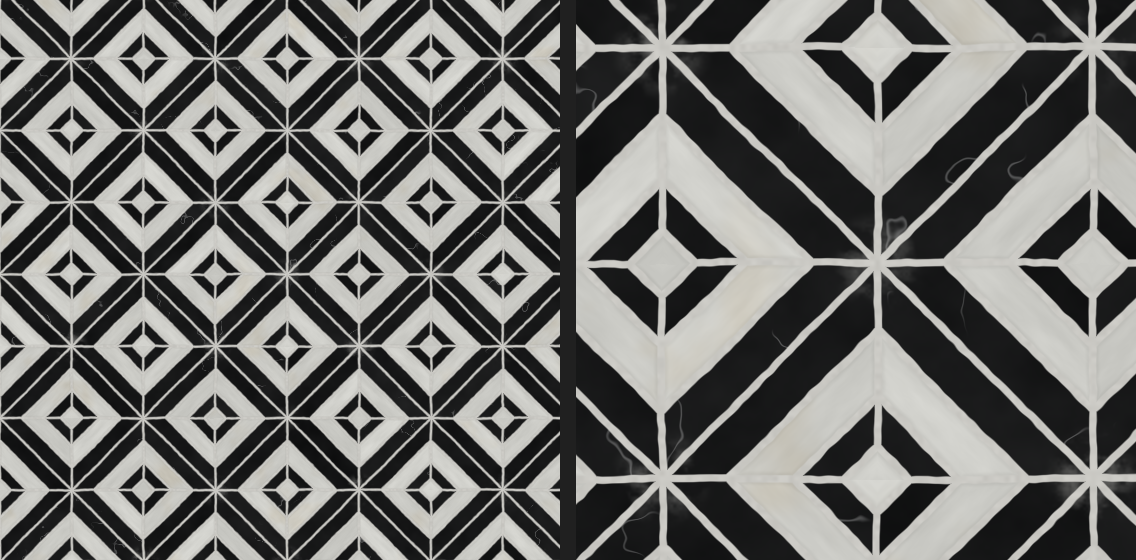
Left: the whole. Right: its middle third, enlarged.
Give the GLSL for this pattern, as a WebGL 2 fragment shader.

```glsl
#version 300 es
precision highp float;

#define CELLS 7.79
#define OFFSET vec2(0.004, 0.026)
#define INNER 0.155
#define MIDDLE 0.385
#define OUTER 0.69
#define GROUT_HALF 0.0175
#define WOBBLE 0.007
#define WHITE vec3(0.805, 0.805, 0.785)
#define BLACK vec3(0.085, 0.087, 0.089)
#define GROUT vec3(0.79, 0.785, 0.765)
#define VEIN 0.22
#define SCUFF 0.5

uniform vec2 u_resolution;
out vec4 fragColor;

float hash(vec2 p) {
  return fract(sin(dot(p, vec2(127.1, 311.7))) * 43758.5453);
}

float noise(vec2 p) {
  vec2 i = floor(p), f = fract(p);
  f = f * f * (3.0 - 2.0 * f);
  return mix(mix(hash(i), hash(i + vec2(1, 0)), f.x),
             mix(hash(i + vec2(0, 1)), hash(i + vec2(1, 1)), f.x), f.y);
}

float fbm(vec2 p) {
  float sum = 0.0, amp = 0.5;
  for (int i = 0; i < 4; i++) {
    sum += amp * noise(p);
    p = p * 2.03 + 17.3;
    amp *= 0.5;
  }
  return sum;
}

// Pale stone: tone per piece, soft streaks, faint warm stains
vec3 whiteStone(vec2 grain, vec2 p, float seed) {
  float tone = (seed - 0.5) * 0.055;
  tone += (fbm(grain * vec2(3.0, 11.0) + seed * 40.0) - 0.47) * 0.08;
  float stain = smoothstep(0.58, 0.8, fbm(p * 1.7 + 9.0));
  return WHITE + tone - stain * vec3(0.02, 0.035, 0.06);
}

// Dark stone: clouding and a few thin broken veins
vec3 blackStone(vec2 p, float seed) {
  float cloud = fbm(p * 4.0 + seed * 30.0);
  vec3 color = BLACK + (seed - 0.4) * 0.035 + (cloud - 0.47) * 0.06;
  float ridge = abs(fbm(p * 2.2 + seed * 50.0) - 0.47);
  float broken = smoothstep(0.5, 0.75, noise(p * 5.0 + seed * 20.0));
  float vein = (1.0 - smoothstep(0.0, 0.012, ridge)) * broken * step(0.55, seed);
  return color + VEIN * vein;
}

void main() {
  vec2 p = gl_FragCoord.xy / u_resolution.y * CELLS + OFFSET;
  float aa = CELLS / u_resolution.y;

  // Slightly uneven setting of the tiles
  vec2 cut = p + WOBBLE * (vec2(noise(p * 3.0), noise(p * 3.0 + 31.0)) * 2.0 - 1.0);
  cut += 0.5 * WOBBLE * (vec2(noise(p * 22.0), noise(p * 22.0 + 57.0)) * 2.0 - 1.0);
  vec2 cell = floor(cut);
  vec2 local = cut - cell;

  // Mirror alternate cells so diamonds sit on two opposite corners
  vec2 q = local;
  if (mod(cell.x + cell.y, 2.0) < 0.5) q.x = 1.0 - q.x;
  float s = q.x + q.y;
  float side = step(1.0, s);
  float d = mix(s, 2.0 - s, side);

  // Nested bands, each cut into pieces by the cell edges
  float band = step(INNER, d) + step(MIDDLE, d) + step(OUTER, d);
  vec2 corner = floor(cut + 0.5);
  vec2 id = band < 0.5 ? corner : cell + vec2(band * 13.7, side * 29.3);
  float seed = hash(id + 3.1);

  // Distance to the nearest joint
  vec2 edge = min(local, 1.0 - local);
  float axis = band < 0.5 ? 1.0 : min(edge.x, edge.y);
  float rings = min(abs(d - INNER), min(abs(d - MIDDLE), abs(d - OUTER)));
  float joint = min(axis, min(rings, 1.0 - d) * 0.7071);

  // Stone of the piece
  bool dark = band == 1.0 || band == 3.0;
  vec3 color = dark ? blackStone(p, seed)
                    : whiteStone(vec2(q.x - q.y, s), p, seed);

  // Chalky scuffs where the dark points meet
  if (dark) {
    float reach = min(length(q - vec2(1, 0)), length(q - vec2(0, 1)));
    float worn = (1.0 - smoothstep(0.04, 0.26, reach)) * hash(corner + 8.0);
    color = mix(color, GROUT, SCUFF * worn * smoothstep(0.4, 0.75, fbm(p * 9.0)));
  }

  // Shaded rim, then sandy grout
  float rim = 1.0 - smoothstep(GROUT_HALF, GROUT_HALF + 0.022, joint);
  if (!dark) color -= 0.035 * rim;
  vec3 grout = GROUT + (noise(p * 40.0) - 0.5) * 0.05;
  float fill = 1.0 - smoothstep(-aa, aa, joint - GROUT_HALF);
  fragColor = vec4(mix(color, grout, fill), 1.0);
}
```
